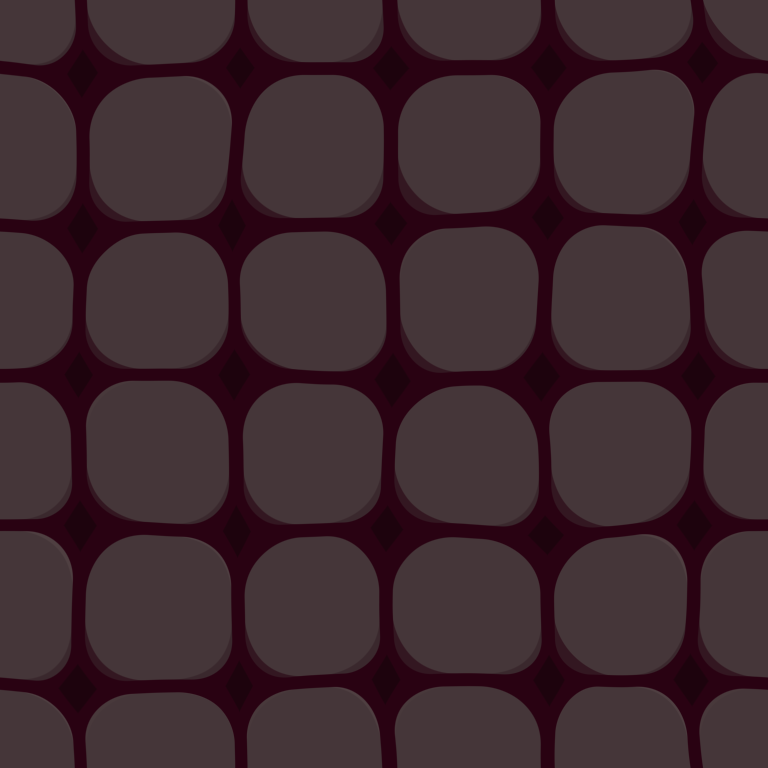
This pattern is drawn by a Shadertoy shader. Its source:

```glsl
// Cobbled floor: a 5 x 5 tiling grid of rounded stones in dark wine grout.
// A rounded box cuts each stone, a rounder superellipse its flat face; the
// corners left between them are bevels. Smooth noise bends the whole grid.

const float COUNT = 5.0;

vec2 hash22(vec2 p) {
    vec3 q = fract(p.xyx * vec3(0.1031, 0.1030, 0.0973));
    q += dot(q, q.yzx + 33.33);
    return fract((q.xx + q.yz) * q.zy);
}

// Smooth vector noise in -1..1, repeating after the given period
vec2 tileNoise(vec2 p, float period) {
    vec2 i = floor(p), f = fract(p);
    f = f * f * (3.0 - 2.0 * f);
    vec2 e = vec2(0.0, 1.0);
    vec2 low  = mix(hash22(mod(i, period)), hash22(mod(i + e.yx, period)), f.x);
    vec2 high = mix(hash22(mod(i + e, period)), hash22(mod(i + e.yy, period)), f.x);
    return mix(low, high, f.y) * 2.0 - 1.0;
}

float roundBox(vec2 p, vec2 halfSize, float radius) {
    vec2 d = abs(p) - halfSize + radius;
    return length(max(d, 0.0)) + min(max(d.x, d.y), 0.0) - radius;
}

float superellipse(vec2 p, vec2 halfSize, float power) {
    vec2 q = pow(abs(p) / halfSize + 1e-4, vec2(power));
    return (pow(q.x + q.y, 1.0 / power) - 1.0) * halfSize.x;
}

float cover(float dist, float blur) {
    return 1.0 - smoothstep(-blur, blur, dist);
}

void mainImage(out vec4 fragColor, in vec2 fragCoord) {
    vec2 p = fragCoord / iResolution.y * COUNT - vec2(0.035, 0.05);
    float blur = 0.8 * COUNT / iResolution.y;

    // Hand-drawn bend of the grid, then a finer wobble of the edges
    p += 0.042 * tileNoise(p + 0.5, COUNT);
    p += 0.009 * tileNoise(p * 3.0, COUNT * 3.0);

    // Grout with a darker diamond at each crossing
    vec2 crossing = floor(p);
    vec2 toCrossing = p - crossing - 0.5;
    vec2 diamondSize = vec2(0.105, 0.155) * (0.85 + 0.3 * hash22(mod(crossing, COUNT) + 40.0));
    vec2 d = abs(toCrossing) / diamondSize;
    vec3 color = vec3(0.16, 0.008, 0.07);
    color = mix(color, vec3(0.115, 0.012, 0.052), cover((d.x + d.y - 1.0) * 0.085, blur));

    // Stone, with its own size and a separate random pair per corner
    vec2 cell = floor(p + 0.5);
    vec2 q = p - cell;
    vec2 corner = step(0.0, q);
    vec2 id = mod(cell, COUNT);
    vec2 rnd = hash22(id * 2.0 + corner + 7.0);
    vec2 halfSize = 0.449 + 0.014 * hash22(id + 70.0);
    float radius = mix(0.23, 0.30, corner.y) + 0.09 * rnd.x;
    float stone = roundBox(q, halfSize, radius);

    // Face: the lower left corner is cut deepest
    float power = mix(mix(2.0, 2.25, corner.x), 2.35, corner.y) + 0.55 * rnd.y;
    float face = superellipse(q, halfSize + 0.007, power);

    // Bevels: shade below, faint light above
    vec3 shade = mix(vec3(0.20, 0.09, 0.13), vec3(0.228, 0.158, 0.178), corner.x);
    vec3 light = mix(vec3(0.284, 0.222, 0.232), vec3(0.308, 0.246, 0.256), corner.x);
    vec3 bevel = mix(shade, light, corner.y);
    vec3 stoneColor = mix(bevel, vec3(0.27, 0.212, 0.222), cover(face, blur));
    color = mix(color, stoneColor, cover(stone, blur));

    fragColor = vec4(color, 1.0);
}
```
